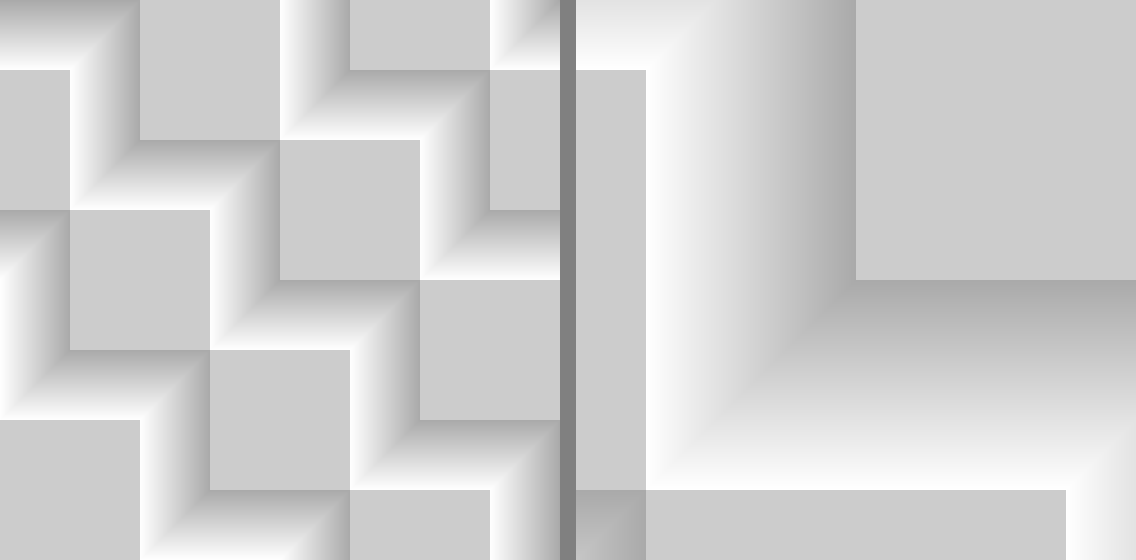
Left: the whole. Right: its middle third, enlarged.
Write a Shadertoy shader that draws this pattern.

```glsl
// Staggered grey square blocks, each with two gradient side faces forming staircases.

const float GRID = 8.0;        // units across the canvas, one full period
const float SIDE = 2.0;        // side of a block top, in units
const float DEPTH = 1.0;       // extrusion towards the lower left, in units
const float COLUMN_RISE = 3.0; // upward shift of the blocks per unit column
const float TOP_TONE = 0.80;   // flat block top
const float DARK_TONE = 0.665; // side face next to its block
const float LIGHT_TONE = 1.0;  // side face at its far edge
const float SEAM = 1e-4;       // overlap that closes the diagonal joins
const int SAMPLES = 3;         // antialiasing samples per axis

// Tone of one block, q measured from its lower left corner; negative when outside.
float blockTone(vec2 q) {
    float sweep = max(0.0, -min(q.x, q.y));
    float reach = max(q.x, q.y) + sweep;
    if (sweep >= DEPTH || reach > SIDE + SEAM) return -1.0;
    return sweep > 0.0 ? mix(DARK_TONE, LIGHT_TONE, sweep / DEPTH) : TOP_TONE;
}

// Tone of the sheared lattice of blocks at p, in units.
float patternTone(vec2 p) {
    float column = floor(p.x);
    float tone = TOP_TONE;
    // Only three neighbouring blocks can cover a unit column.
    for (int i = -1; i <= 1; i++) {
        float corner = column + float(i);
        float y = mod(p.y - COLUMN_RISE * corner + DEPTH, GRID) - DEPTH;
        float candidate = blockTone(vec2(p.x - corner, y));
        if (candidate >= 0.0) tone = candidate;
    }
    return tone;
}

void mainImage(out vec4 fragColor, in vec2 fragCoord) {
    float unitsPerPixel = GRID / iResolution.y;
    float sum = 0.0;
    // Average a regular grid of samples within the pixel.
    for (int j = 0; j < SAMPLES; j++) {
        for (int i = 0; i < SAMPLES; i++) {
            vec2 offset = (vec2(i, j) + 0.5) / float(SAMPLES) - 0.5;
            sum += patternTone((fragCoord + offset) * unitsPerPixel);
        }
    }
    fragColor = vec4(vec3(sum / float(SAMPLES * SAMPLES)), 1.0);
}
```
